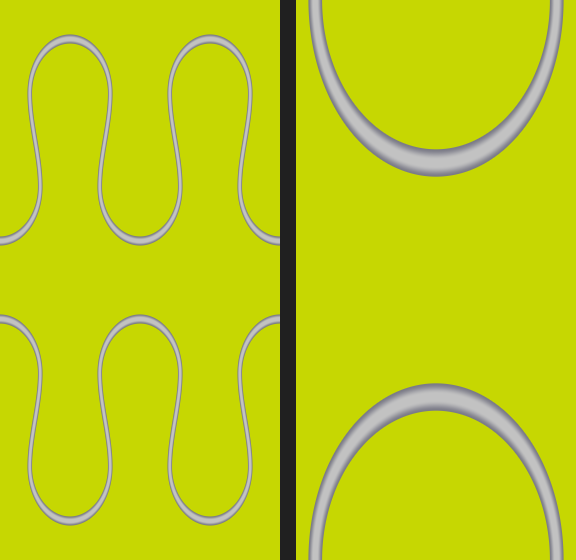
Left: the whole. Right: its middle third, enlarged.
This pattern is drawn by a WebGL 2 fragment shader. Its source:

```glsl
#version 300 es
precision highp float;

uniform vec2 u_resolution;
out vec4 outColor;

#define REPEATS vec2(2.0, 2.0)
#define BEND_RADII vec2(0.2875, 0.194)
#define BEND_HEIGHT 0.1667
#define HALF_WIDTH 0.0163
#define LIME vec3(0.775, 0.842, 0.008)
#define TUBE_LIGHT vec3(0.76, 0.76, 0.76)
#define TUBE_EDGE vec3(0.48, 0.48, 0.53)

// Distance to an elliptical bend (x) and its unit normal (yz)
vec3 bendDistance(vec2 p) {
    vec2 slope = p / (BEND_RADII * BEND_RADII);
    float k = length(p / BEND_RADII);
    float steepness = max(length(slope), 1e-4);
    return vec3(k * (k - 1.0) / steepness, slope / steepness);
}

// Distance to the S-shaped side joining two bends, and its unit normal
vec3 sideDistance(vec2 p) {
    float t = p.y / BEND_HEIGHT;
    float swing = BEND_RADII.x - 0.25;
    float x = 0.25 + swing * t * (1.5 - 0.5 * t * t);
    float slope = 1.5 * swing * (1.0 - t * t) / BEND_HEIGHT;
    vec2 normal = normalize(vec2(1.0, -slope));
    return vec3((p.x - x) * normal.x, normal);
}

// Meander in one tile; p.x is measured from the crest axis
vec3 meanderDistance(vec2 p) {
    p.x = abs(fract(p.x + 0.5) - 0.5);
    // Troughs are crests turned half a revolution
    if (p.y < 0.0) p = vec2(0.5 - p.x, -p.y);
    return p.y > BEND_HEIGHT
        ? bendDistance(p - vec2(0.0, BEND_HEIGHT))
        : sideDistance(p);
}

void main() {
    vec2 uv = gl_FragCoord.xy / u_resolution * REPEATS;
    vec2 pixel = REPEATS / u_resolution;

    // Alternate rows shift by half a period, mirroring the wave
    float row = floor(uv.y);
    vec2 p = vec2(uv.x - 0.5 * mod(row, 2.0), fract(uv.y) - 0.5);

    vec3 wave = meanderDistance(p);
    float dist = abs(wave.x);
    float blur = length(wave.yz * pixel);

    // Rounded shading across the line
    float shade = smoothstep(0.25, 1.0, dist / HALF_WIDTH);
    vec3 tube = mix(TUBE_LIGHT, TUBE_EDGE, shade);
    float coverage = clamp(0.5 + (HALF_WIDTH - dist) / blur, 0.0, 1.0);

    outColor = vec4(mix(LIME, tube, coverage), 1.0);
}
```
